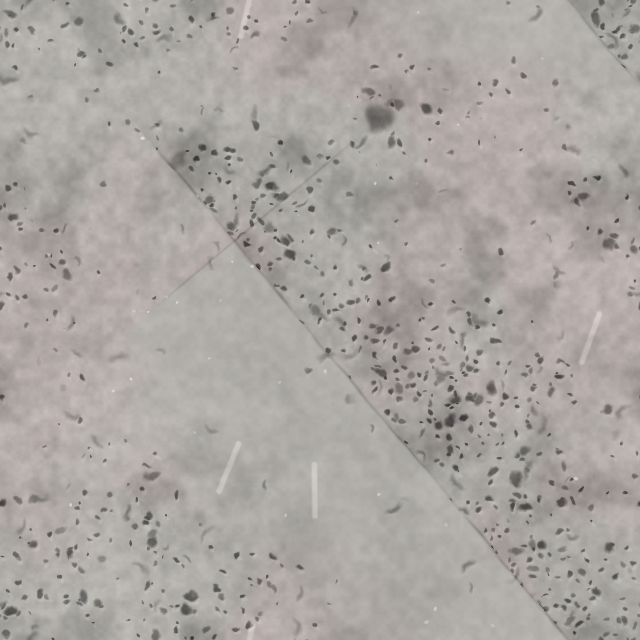
A WebGL 1 fragment shader for this texture:

```glsl
precision highp float;
// Weathered grey concrete: a smooth slab meets a pitted strip along a diagonal seam.
uniform vec2 u_resolution;

float hash(vec2 cell, float seed) {
  vec3 v = fract(cell.xyx * vec3(0.1031, 0.1030, 0.0973) + seed * 0.137);
  v += dot(v, v.yzx + 33.33);
  return fract((v.x + v.y) * v.z);
}

// Value noise that wraps after a whole number of cells.
float noise(vec2 uv, float period, float seed) {
  vec2 p = uv * period;
  vec2 i = floor(p);
  vec2 f = fract(p);
  f = f * f * (3.0 - 2.0 * f);
  vec2 a = mod(i, period);
  vec2 b = mod(i + 1.0, period);
  return mix(mix(hash(a, seed), hash(vec2(b.x, a.y), seed), f.x),
             mix(hash(vec2(a.x, b.y), seed), hash(b, seed), f.x), f.y);
}

float fbm(vec2 uv, float period, float seed) {
  float sum = 0.0;
  float gain = 0.53;
  for (int k = 0; k < 4; k++) {
    sum += gain * noise(uv, period, seed + float(k));
    period *= 2.0;
    gain *= 0.5;
  }
  return sum;
}

vec2 rotate(vec2 p, float angle) {
  float c = cos(angle);
  float s = sin(angle);
  return vec2(c * p.x - s * p.y, s * p.x + c * p.y);
}

float disc(vec2 p, float radius) {
  return 1.0 - smoothstep(0.35, 1.0, length(p) / radius);
}

// Scattered soft hollows; bite = 1 cuts them down to crescents.
float pits(vec2 uv, float cells, float density, float bite, float seed) {
  vec2 p = uv * cells;
  float depth = 0.0;
  for (int y = -1; y <= 1; y++) {
    for (int x = -1; x <= 1; x++) {
      vec2 cell = floor(p) + vec2(float(x), float(y));
      vec2 id = mod(cell, cells);
      vec2 centre = cell + vec2(hash(id, seed), hash(id, seed + 1.0));
      float radius = mix(0.2, 0.48, hash(id, seed + 2.0));
      float present = smoothstep(0.0, 0.02, density - hash(id, seed + 3.0));
      vec2 d = rotate(p - centre, 6.283 * hash(id, seed + 4.0)) * vec2(1.0, 1.35);
      float shape = disc(d, radius) - bite * disc(d + vec2(0.0, 0.45 * radius), radius);
      depth = max(depth, present * shape * mix(0.5, 1.0, hash(id, seed + 5.0)));
    }
  }
  return depth;
}

// Sparse pale fibres lying at steep angles.
float straws(vec2 uv, float cells, float share, float seed) {
  vec2 p = uv * cells;
  float cover = 0.0;
  for (int y = -1; y <= 1; y++) {
    for (int x = -1; x <= 1; x++) {
      vec2 cell = floor(p) + vec2(float(x), float(y));
      vec2 id = mod(cell, cells);
      vec2 centre = cell + vec2(hash(id, seed), hash(id, seed + 1.0));
      vec2 d = rotate(p - centre, -0.6 - hash(id, seed + 2.0));
      d.x -= clamp(d.x, -0.16, 0.16);
      float line = 1.0 - smoothstep(0.008, 0.026, length(d));
      cover = max(cover, line * step(hash(id, seed + 3.0), share));
    }
  }
  return cover;
}

float relief(vec2 uv, float density) {
  float small = pits(uv, 58.0, density, 0.0, 11.0);
  float medium = pits(uv, 32.0, density * 0.6, 0.0, 23.0);
  float large = pits(uv, 11.0, density * 0.25, 0.0, 37.0);
  float crescents = pits(uv, 23.0, 0.12 + 0.3 * density, 1.0, 51.0);
  return max(max(small, medium), max(0.75 * large, 0.7 * crescents));
}

void main() {
  vec2 uv = gl_FragCoord.xy / u_resolution;

  // Seam coordinates, faded out before they wrap.
  vec2 q = fract(uv - vec2(0.602, 0.341) + 0.5) - 0.5;
  float along = dot(q, vec2(0.642, -0.767));
  float across = dot(q, vec2(0.767, 0.642)) + 0.004 * (noise(uv, 24.0, 3.0) - 0.5);
  float inside = smoothstep(0.0, 0.09, 0.5 - max(abs(q.x), abs(q.y)));
  float upper = smoothstep(-0.002, 0.002, across);
  float strip = upper * exp(-across * across / 0.022) * inside;
  float slab = (1.0 - upper) * smoothstep(-0.372, -0.364, along)
             * smoothstep(-0.4, -0.12, across) * inside;

  // Pits gather in the strip and in worn patches.
  float worn = smoothstep(0.46, 0.72, fbm(uv, 5.0, 7.0));
  float density = (0.03 + 0.52 * strip + 0.38 * worn) * (1.0 - 0.85 * slab);
  vec2 warp = vec2(fbm(uv, 45.0, 61.0), fbm(uv, 45.0, 71.0)) - 0.5;
  vec2 bent = uv + 0.016 * warp;
  float depth = relief(bent, density);
  float rim = max(relief(bent + vec2(-0.003, 0.006), density) - depth, 0.0);

  // Brightness of the surface.
  float stain = smoothstep(0.48, 0.78, fbm(uv, 13.0, 83.0));
  float value = 0.685 + 0.07 * (fbm(uv, 7.0, 91.0) - 0.5);
  value += 0.13 * (fbm(uv, 70.0, 97.0) - 0.5) * (1.0 - 0.4 * slab);
  value -= (0.10 * stain + 0.035 * strip) * (1.0 - 0.7 * slab);
  value += 0.045 * rim - 0.34 * depth;

  // Main seam and the faint joint that crosses it.
  float seam = exp(-pow(across / 0.0025, 2.0)) * noise(uv, 30.0, 5.0);
  float joint = exp(-pow((along + 0.368) / 0.002, 2.0))
              * smoothstep(-0.18, -0.1, across) * (1.0 - smoothstep(0.18, 0.28, across));
  value -= inside * (0.16 * seam + 0.07 * joint);

  // Fibres and bright specks.
  value += 0.10 * straws(uv, 4.0, 0.25, 103.0);
  value += 0.6 * pits(uv, 90.0, 0.008, 0.0, 113.0);

  // Pinkish and greenish greys.
  vec3 pinkGrey = vec3(1.040, 0.988, 0.972);
  vec3 greenGrey = vec3(1.018, 1.004, 0.972);
  float cool = clamp(smoothstep(0.4, 0.65, fbm(uv, 4.0, 127.0)) + 0.8 * slab, 0.0, 1.0);
  gl_FragColor = vec4(mix(pinkGrey, greenGrey, cool) * value, 1.0);
}
```
